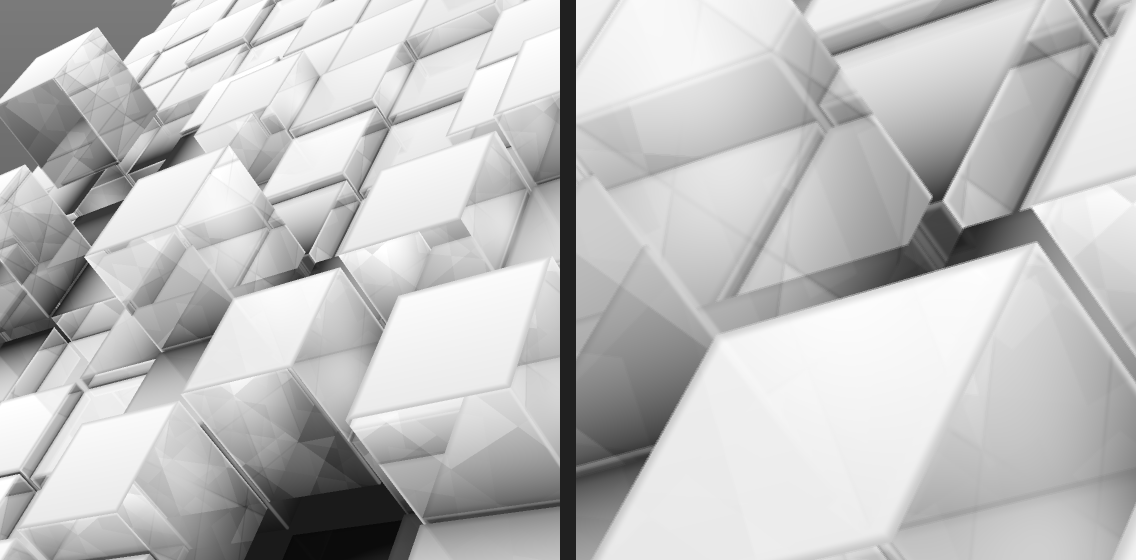
Left, the full canvas; right, a detail of the centre.
Give the GLSL for this background, as a three.js fragment shader.

```glsl
varying vec2 vUv;
// Camera axes in block space: x and y span the grid, z is block height
const vec3 VIEW_RIGHT = vec3(0.767, 0.343, -0.540);
const vec3 VIEW_UP = vec3(0.221, 0.640, 0.721);
const vec3 VIEW_BACK = vec3(0.600, -0.680, 0.420);
const vec3 GRID_OFFSET = vec3(1.086, 0.300, 0.363);
const float CAMERA_DISTANCE = 8.0;
const float VIEW_WIDTH = 3.507;
// Blocks
const float GAP = 0.012;
const float BLOCK_DEPTH = 1.1;
const float MAX_TOP = 1.2;
const float FLOOR_LEVEL = -2.6;
const float GRID_EDGE = -6.0;
const vec2 CREST = vec2(-1.0, 1.0);
const vec2 CORNER = vec2(-4.0, 4.0);
const vec2 PIT = vec2(0.5, -1.3);
// Tones and finish
const float TOP_TONE = 1.02;
const float RIM_TONE = 0.95;
const float HOLE_TONE = 0.10;
const float SKY_TONE = 0.97;
const float TOP_GLOSS = 0.12;
const float SIDE_GLOSS = 0.42;
const float SHARD_CONTRAST = 0.26;
const float SAMPLE_STEP = 0.001;

float hash(vec2 p) { return fract(sin(dot(p, vec2(127.1, 311.7))) * 43758.55); }
float bump(vec2 d, float tightness) { return exp(-tightness * dot(d, d)); }

// Tall cubes stand on spaced diagonals above a lower, uneven bed
float blockTop(vec2 cell) {
  float n = hash(cell);
  float diagonal = cell.y - cell.x;
  float band = mod(diagonal, 6.0);
  float sparse = step(3.5, diagonal) * mod(cell.x, 2.0) + step(8.0, diagonal);
  float h = -0.85 + 0.5 * n - 0.9 * step(n, 0.16);
  h = mix(h, -0.5 + 0.15 * n, smoothstep(3.0, 6.0, diagonal));
  if (band < 0.5 && sparse < 0.5) {
    h = 0.3 * n - 0.2 * step(0.5, abs(cell.y));
    h += 0.8 * (1.0 - smoothstep(-4.0, -2.0, cell.x)) * (1.0 - smoothstep(2.0, 4.0, cell.y));
  } else if (abs(band - 3.0) < 0.5) {
    h = -0.7 + 0.3 * n + 0.85 * step(1.5, cell.x) * step(diagonal, 0.0);
  }
  h = mix(h, 0.6, bump(cell - CREST, 2.5));
  h = mix(h, 1.05, bump(cell - CORNER, 3.5));
  return mix(h, -2.3, bump(cell - PIT, 1.6));
}

// Walk the grid cell by cell and intersect one box per cell
bool trace(vec3 ro, vec3 rd, out vec3 pos, out vec3 nrm, out vec2 cell) {
  vec3 inv = 1.0 / rd;
  float start = rd.z < 0.0 ? max(0.0, (MAX_TOP - ro.z) * inv.z) : 0.0;
  pos = ro;
  nrm = vec3(0.0);
  cell = floor((ro + rd * start).xy);
  vec3 halfSize = vec3(vec2(0.5 - GAP), 0.5 * BLOCK_DEPTH);
  vec3 reach = abs(inv) * halfSize;
  for (int i = 0; i < 52; i++) {
    if (cell.x < GRID_EDGE) break;
    vec3 mid = (vec3(cell + 0.5, blockTop(cell) - halfSize.z) - ro) * inv;
    vec3 enter = mid - reach, leave = mid + reach;
    float tIn = max(max(enter.x, enter.y), enter.z);
    if (tIn > 0.001 && tIn < min(min(leave.x, leave.y), leave.z)) {
      pos = ro + rd * tIn;
      nrm = -sign(rd) * step(vec3(tIn), enter);
      return true;
    }
    vec2 next = (cell + step(0.0, rd.xy) - ro.xy) * inv.xy;
    cell += sign(rd.xy) * (next.x < next.y ? vec2(1.0, 0.0) : vec2(0.0, 1.0));
    float z = ro.z + rd.z * min(next.x, next.y);
    if (z > MAX_TOP + 0.01 || z < FLOOR_LEVEL) break;
  }
  return false;
}

float shade(vec3 pos, vec3 nrm, vec2 cell) {
  vec2 f = pos.xy - cell, border = min(f, 1.0 - f) - GAP;
  float top = blockTop(cell), n = hash(cell + 17.0);
  float sunk = mix(0.12, 1.0, smoothstep(-1.9, -0.8, pos.z));
  if (nrm.z > 0.5) {
    // Top face: rolled edge and shadow from taller neighbours
    float tone = TOP_TONE - 0.08 * (1.0 - f.y) - 0.04 * n, shadow = 0.0;
    tone -= 0.16 * (1.0 - smoothstep(0.0, 0.05, min(border.x, border.y)));
    for (int i = 0; i < 4; i++) {
      float k = float(i) * 2.0;
      vec2 side = i < 2 ? vec2(k - 1.0, 0.0) : vec2(0.0, k - 5.0);
      float rise = clamp(blockTop(cell + side) - top, 0.0, 1.3);
      shadow += rise * rise * exp(-2.6 * (0.5 - dot(f - 0.5, side)));
    }
    return sunk * tone * (1.0 - min(0.75 * shadow, 0.88));
  }
  // Side face: depth fade and two layers of angular glassy shards
  float depth = (top - pos.z) / BLOCK_DEPTH, facing = step(0.5, nrm.x);
  vec2 face = vec2(abs(nrm.x) > 0.5 ? f.y : f.x, depth);
  vec2 skewed = mat2(1.7, 0.9, -0.8, 2.4) * face + n * 5.0;
  vec2 fine = mat2(4.2, -1.3, 1.9, 3.1) * face + n * 9.0;
  vec2 crease = abs(fract(skewed) - 0.5);
  float tone = mix(0.86, 0.92, facing) - 0.52 * depth + 0.16 * (n - 0.5);
  tone += SHARD_CONTRAST * (hash(floor(skewed) + cell) - 0.5);
  tone += SHARD_CONTRAST * 0.7 * max(hash(floor(fine) + cell) - 0.6, 0.0);
  tone -= 0.1 * facing * smoothstep(0.475, 0.495, max(crease.x, crease.y));
  // Contact shadow, glare and bright rim
  float clearance = pos.z - blockTop(cell + nrm.xy);
  tone *= clearance > 0.0 ? 1.0 - 0.45 * exp(-4.0 * clearance) : 0.4;
  tone = mix(tone, 1.0, facing * step(0.6, n) * bump(face - vec2(0.45, 0.3), 6.0));
  float edge = min(abs(nrm.x) > 0.5 ? border.y : border.x, top - pos.z);
  return sunk * mix(tone, RIM_TONE, 0.6 - 0.6 * smoothstep(0.008, 0.026, edge));
}

// Primary hit plus one glossy bounce
float render(vec2 uv) {
  vec2 p = (uv - 0.5) * VIEW_WIDTH, cell, mirrorCell;
  vec3 ro = VIEW_BACK * CAMERA_DISTANCE + GRID_OFFSET, pos, nrm, mirrorPos, mirrorNrm;
  vec3 rd = normalize(p.x * VIEW_RIGHT + p.y * VIEW_UP - CAMERA_DISTANCE * VIEW_BACK);
  if (!trace(ro, rd, pos, nrm, cell)) return cell.x < GRID_EDGE ? 0.3 + 0.18 * uv.y : HOLE_TONE;
  vec3 bounce = reflect(rd, nrm);
  float mirrored = bounce.z > 0.0 ? SKY_TONE : 0.25;
  if (trace(pos, bounce, mirrorPos, mirrorNrm, mirrorCell)) mirrored = shade(mirrorPos, mirrorNrm, mirrorCell);
  float gloss = (nrm.z > 0.5 ? TOP_GLOSS : SIDE_GLOSS) * smoothstep(-1.9, -0.8, pos.z);
  return mix(shade(pos, nrm, cell), mirrored, gloss);
}

void main() {
  float tone = 0.0;
  for (int i = 0; i < 4; i++)
    tone += 0.25 * render(vUv + SAMPLE_STEP * (vec2(mod(float(i), 2.0), floor(float(i) * 0.5)) - 0.5));
  gl_FragColor = vec4(vec3(clamp(tone, 0.0, 1.0)), 1.0);
}
```
